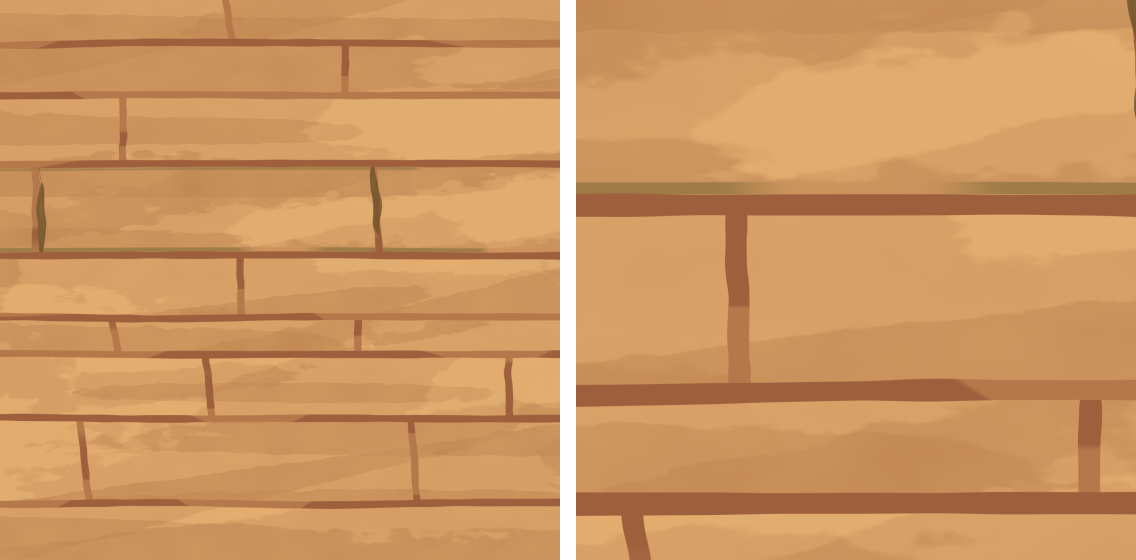
Left, the full canvas; right, a detail of the centre.
This texture is drawn by a Shadertoy shader. Its source:

```glsl
const vec3 LIGHT_WOOD = vec3(.885, .675, .435);
const vec3 DARK_WOOD = vec3(.785, .565, .355);
const vec3 SEAM = vec3(.62, .375, .235);
const vec3 FADED_SEAM = vec3(.72, .48, .30);
const vec3 MOSS = vec3(.56, .45, .25);
const vec3 DARK_MOSS = vec3(.43, .31, .16);

// Seam heights from top to bottom
const float seamY[8] = float[8](.922, .829, .706, .545, .433, .367, .253, .101);

// Two joints per row: x, lean, x, lean (negative x: none)
const vec4 joints[9] = vec4[9](
    vec4(.409, -.010, -1., 0.), vec4(.616, .000, -1., 0.),
    vec4(.219, .000, -1., 0.), vec4(.064, .000, .672, -.011),
    vec4(.430, .000, -1., 0.), vec4(.205, -.010, .640, .000),
    vec4(.373, -.013, .909, -.004), vec4(.151, -.018, .740, -.010),
    vec4(-1., 0., -1., 0.));

float hash(vec2 p) {
    vec3 q = fract(p.xyx * .1031);
    q += dot(q, q.yzx + 33.33);
    return fract((q.x + q.y) * q.z);
}

float noise(vec2 p) {
    vec2 i = floor(p), f = fract(p);
    f = f * f * (3. - 2. * f);
    return mix(mix(hash(i), hash(i + vec2(1, 0)), f.x),
               mix(hash(i + vec2(0, 1)), hash(i + 1.), f.x), f.y);
}

float fbm(vec2 p) {
    float sum = 0., amp = .5;
    for (int i = 0; i < 4; i++) {
        sum += amp * noise(p);
        p = p * 2.03 + 17.;
        amp *= .5;
    }
    return sum;
}

// Smooth-edged strip around d = 0
float band(float d, float halfWidth) {
    float px = .75 / iResolution.y;
    return 1. - smoothstep(-px, px, abs(d) - halfWidth);
}

// Long brush wash with a ragged edge
float wash(vec2 p, float slope, vec2 scale, float seed, float cut) {
    vec2 q = vec2(p.x, p.y - slope * p.x) * scale + seed;
    float n = noise(q) + .13 * (fbm(p * vec2(28, 65) + seed) - .47);
    return smoothstep(cut - .014, cut + .014, n);
}

float seamHeight(int i, float x) {
    return seamY[i] + .006 * (noise(vec2(x * 3.5, float(i) * 7.3)) - .5);
}

void mainImage(out vec4 fragColor, in vec2 fragCoord) {
    vec2 p = fragCoord / iResolution.xy;

    // Find the plank row and its edges
    int row = 0;
    float top = 1., bottom = 0.;
    for (int i = 0; i < 8; i++) {
        float y = seamHeight(i, p.x);
        if (p.y < y) { row++; top = y; }
        else bottom = max(bottom, y);
    }
    float t = (p.y - bottom) / (top - bottom);
    float seed = mod(float(row), 8.) * 13.7;

    // Layered washes: two slanted, one level
    float tone = .48 * wash(p, .13, vec2(1.7, 13), seed + 2.3, .55)
               + .42 * wash(p, .24, vec2(2.2, 11), seed + 41.6, .60)
               + .45 * wash(p, .00, vec2(1.4, 19), seed + 83.1, .61);
    tone = min(tone, 1.1) * (.78 + .46 * fbm(p * vec2(14, 22) + seed));
    tone += .10 * (fbm(p * 9. + 60.) - .47);
    vec3 color = mix(LIGHT_WOOD, DARK_WOOD, tone);

    // Mossy streaks along one row
    if (row == 3) {
        float patchy = smoothstep(.40, .46, noise(vec2(p.x * 5. + 4., 3.)));
        float lower = smoothstep(.35, .41, noise(vec2(p.x * 4. + 9., 8.)));
        color = mix(color, MOSS, .55 * patchy * band(p.y - top + .009, .0028));
        color = mix(color, MOSS, .75 * lower * band(p.y - bottom - .010, .0036));
    }

    // Joints, painted in worn patches
    for (int k = 0; k < 2; k++) {
        vec2 joint = k == 0 ? joints[row].xy : joints[row].zw;
        float x = joint.x + joint.y * (t - .5)
                + .004 * (noise(vec2(p.y * 45., joint.x * 90.)) - .5);
        float worn = smoothstep(.47, .53, noise(vec2(p.y * 24., joint.x * 70.)));
        float rough = .0010 * (noise(vec2(p.y * 90., joint.x * 50.)) - .5);
        vec3 ink = mix(SEAM, FADED_SEAM, .9 * worn);
        color = mix(color, ink, band(p.x - x, .0064 + rough));

        // Moss stroke beside or over the joint
        if (row == 3) {
            float side = k == 0 ? .010 : .001;
            float swell = .0075 * sqrt(max(0., sin(3.14 * clamp(t * 1.25 - .25 * float(k), 0., 1.))));
            float drift = .007 * (noise(vec2(p.y * 30., 5. + float(k))) - .5);
            vec3 stain = mix(MOSS, DARK_MOSS, .6 + .4 * noise(vec2(p.y * 40., p.x * 150.)));
            color = mix(color, stain, .85 * band(p.x - x - side - drift, swell));
        }
    }

    // Seams, with tapered faded stretches
    for (int i = 0; i < 8; i++) {
        float id = float(i) * 9.;
        float d = p.y - seamHeight(i, p.x);
        float halfWidth = .0064 + .0014 * (noise(vec2(p.x * 22., id)) - .5);
        float wear = noise(vec2(p.x * 4.5 + id, id + 3.)) + 9. * d;
        vec3 ink = mix(SEAM, FADED_SEAM, .9 * smoothstep(.56, .60, wear));
        color = mix(color, ink, band(d, halfWidth));
    }

    fragColor = vec4(color, 1.);
}
```
